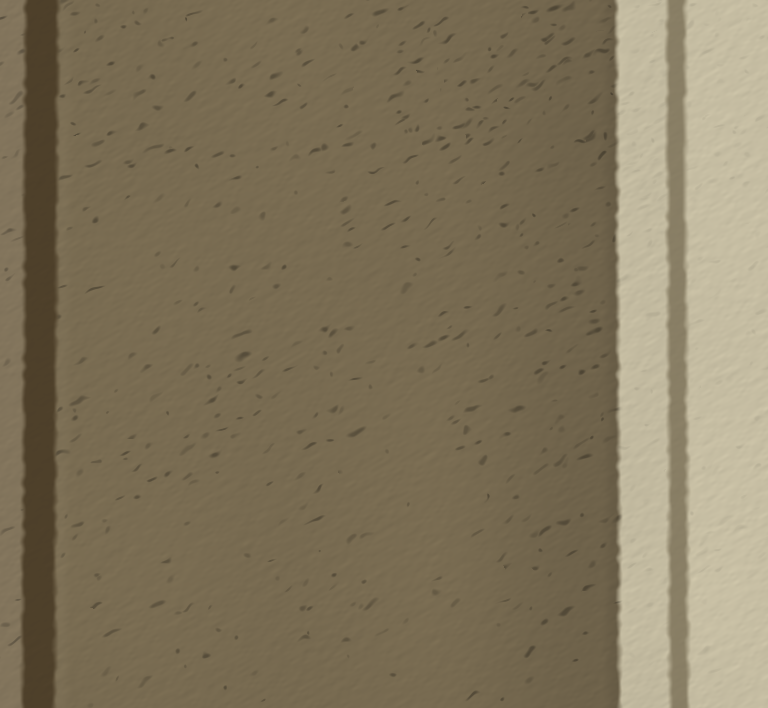
Write a Shadertoy shader that draws this texture.

```glsl
#define WALL vec3(0.472, 0.420, 0.318)
#define LIT vec3(0.775, 0.742, 0.637)
#define LEFT_STRIP vec3(0.510, 0.456, 0.360)
#define LEFT_GROOVE vec3(0.305, 0.250, 0.165)
#define RIGHT_GROOVE vec3(0.535, 0.495, 0.395)
#define GRAIN_ANGLE 0.52
#define SPECK_GRID vec2(42.0, 76.0)
#define SPECK_DEPTH 0.30
#define RELIEF 0.035
#define SOFT 0.0045

vec2 hash2(vec2 p) {
    vec3 q = fract(p.xyx * vec3(0.1031, 0.1030, 0.0973));
    q += dot(q, q.yzx + 33.33);
    return fract((q.xx + q.yz) * q.zy);
}

float valueNoise(vec2 p) {
    vec2 i = floor(p), f = fract(p);
    f = f * f * (3.0 - 2.0 * f);
    float low = mix(hash2(i).x, hash2(i + vec2(1, 0)).x, f.x);
    float high = mix(hash2(i + vec2(0, 1)).x, hash2(i + vec2(1, 1)).x, f.x);
    return mix(low, high, f.y);
}

// Slanted pits: one randomly placed, randomly sized ellipse per cell
float specks(vec2 p, float density) {
    vec2 cell = floor(p);
    float pits = 0.0;
    for (int y = -1; y <= 1; y++)
    for (int x = -1; x <= 1; x++) {
        vec2 id = cell + vec2(x, y);
        vec2 kind = hash2(id + 57.3);
        vec2 offset = p - id - hash2(id);
        offset.y += 0.5 * (kind.y - 0.5) * offset.x;
        vec2 radius = mix(vec2(0.16, 0.18), vec2(0.50, 0.34), hash2(id + 19.7));
        float shape = 1.0 - smoothstep(0.25, 1.15, length(offset / radius));
        pits = max(pits, shape * step(kind.x, density) * mix(0.3, 1.0, kind.y));
    }
    return pits;
}

// Fibrous height field along the grain
float fibres(vec2 p) {
    return 0.6 * valueNoise(p * vec2(55.0, 125.0))
         + 0.4 * valueNoise(p * vec2(120.0, 240.0) + 31.0);
}

float band(float x, float left, float right, float soft) {
    return smoothstep(left - soft, left + soft, x)
         * (1.0 - smoothstep(right - soft, right + soft, x));
}

void mainImage(out vec4 fragColor, in vec2 fragCoord) {
    vec2 uv = fragCoord / iResolution.xy;
    vec2 p = fragCoord / iResolution.y;
    float c = cos(GRAIN_ANGLE), s = sin(GRAIN_ANGLE);
    vec2 grain = vec2(c * p.x + s * p.y, c * p.y - s * p.x) + 4.0;

    // Slightly leaning, rough vertical boundaries
    float rough = (valueNoise(p * 85.0) - 0.5) * 0.004;
    float leftX = uv.x - 0.004 * (uv.y - 0.5) + rough;
    float rightX = uv.x + 0.004 * (uv.y - 0.5) + rough;
    float lit = smoothstep(0.805 - SOFT, 0.805 + SOFT, rightX);
    float leftGroove = band(leftX, 0.031, 0.073, SOFT);
    float rightGroove = band(rightX, 0.870, 0.894, SOFT);

    // Broad shading of the shadowed wall and the lit trim
    vec3 wall = WALL * (1.0 - 0.075 * smoothstep(0.55, 0.80, uv.x));
    wall *= 1.0 + 0.035 * (valueNoise(p * 5.0) - 0.5);
    wall *= 1.0 - 0.07 * smoothstep(0.780, 0.803, rightX);
    wall += 0.015 * band(leftX, 0.073, 0.088, 0.008);
    wall = mix(LEFT_STRIP, wall, smoothstep(0.025, 0.050, leftX));
    vec3 trim = LIT * (1.0 - 0.02 * band(rightX, 0.81, 0.87, 0.01));
    trim *= 1.0 + 0.025 * (valueNoise(p * 6.0 + 9.0) - 0.5);
    vec3 color = mix(wall, trim, lit);

    // Surface relief lit from the upper left
    float slope = fibres(grain) - fibres(grain + vec2(0.001, -0.004));
    float smoothing = 1.0 - 0.7 * max(leftGroove, rightGroove);
    color *= 1.0 + RELIEF * 2.0 * slope * smoothing;

    // Pits gather towards the upper right of the wall
    vec2 warp = vec2(valueNoise(p * 70.0), valueNoise(p * 70.0 + 13.0)) - 0.5;
    float density = 0.12 + 0.17 * smoothstep(0.1, 0.85, uv.x) * smoothstep(-0.1, 0.8, uv.y)
                  + 0.08 * smoothstep(0.4, 1.0, uv.y);
    float clusters = 0.5 + valueNoise(p * 9.0 + 3.0);
    float pits = specks(grain * SPECK_GRID + warp * 0.6, density * clusters);
    float pitMask = mix(1.0, 0.22, lit) * (1.0 - leftGroove) * (1.0 - rightGroove);
    color *= 1.0 - SPECK_DEPTH * pits * pitMask;

    // Recessed vertical grooves
    color = mix(color, LEFT_GROOVE * (1.0 + RELIEF * slope), leftGroove);
    color = mix(color, RIGHT_GROOVE * (1.0 + RELIEF * slope), rightGroove);
    fragColor = vec4(color, 1.0);
}
```
